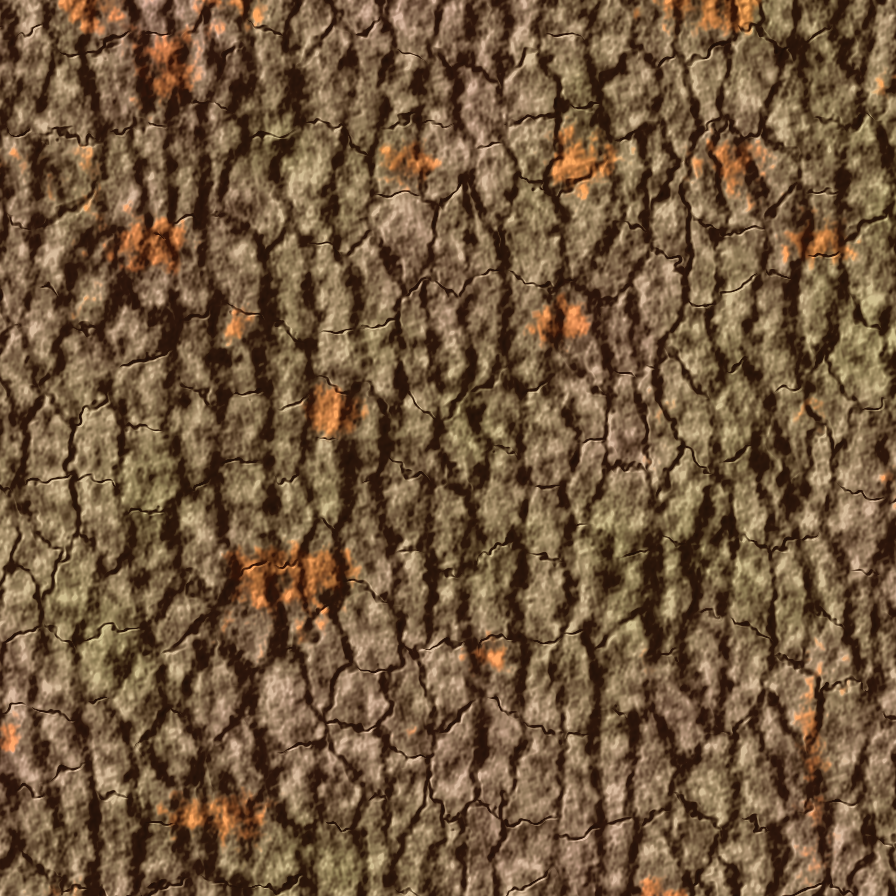
A WebGL 2 fragment shader for this texture:

```glsl
#version 300 es
precision highp float;
precision highp int;

uniform vec2 u_resolution;
out vec4 fragColor;

const vec3 BARK[6] = vec3[6](
    vec3(0.18, 0.09, 0.045), vec3(0.31, 0.22, 0.13), vec3(0.44, 0.34, 0.24),
    vec3(0.56, 0.47, 0.34), vec3(0.69, 0.58, 0.45), vec3(0.84, 0.74, 0.60));

// Integer hash: two values in 0..1 per lattice cell
vec2 hash2(ivec2 cell, uint seed) {
    uvec2 v = uvec2(cell) * 1664525u + seed * 747796u + 101390u;
    v.x += v.y * 1664525u;
    v.y += v.x * 1664525u;
    v ^= v >> 16u;
    v.x += v.y * 1664525u;
    v.y += v.x * 1664525u;
    v ^= v >> 16u;
    return vec2(v & 65535u) / 65535.0;
}

float noise(vec2 p, uint seed) {
    ivec2 i = ivec2(floor(p));
    vec2 f = fract(p);
    f = f * f * (3.0 - 2.0 * f);
    float low = mix(hash2(i, seed).x, hash2(i + ivec2(1, 0), seed).x, f.x);
    float high = mix(hash2(i + ivec2(0, 1), seed).x, hash2(i + ivec2(1, 1), seed).x, f.x);
    return mix(low, high, f.y);
}

// Centred sum of octaves
float fbm(vec2 p, int octaves, uint seed) {
    float sum = 0.0, weight = 0.5;
    for (int i = 0; i < octaves; i++) {
        sum += weight * (noise(p, seed + uint(i)) - 0.5);
        p = mat2(1.6, 1.2, -1.2, 1.6) * p;
        weight *= 0.62;
    }
    return sum;
}

vec2 plateCentre(ivec2 cell) {
    return vec2(0.5) + vec2(0.72, 0.9) * (hash2(cell, 7u) - 0.5);
}

// Stretched cells with wide upright furrows and thin cross cracks
float plates(vec2 p, vec2 scale, float furrowWidth, float crackWidth) {
    vec2 q = p * scale;
    ivec2 base = ivec2(floor(q));
    vec2 f = fract(q);
    vec2 nearest = vec2(0.0);
    ivec2 nearestCell = ivec2(0);
    float best = 9.0;
    for (int y = -1; y <= 1; y++)
    for (int x = -1; x <= 1; x++) {
        ivec2 cell = ivec2(x, y);
        vec2 r = vec2(cell) + plateCentre(base + cell) - f;
        if (dot(r, r) < best) {
            best = dot(r, r);
            nearest = r;
            nearestCell = cell;
        }
    }
    float gap = 9.0;
    for (int y = -1; y <= 1; y++)
    for (int x = -1; x <= 1; x++) {
        ivec2 cell = nearestCell + ivec2(x, y);
        if (cell == nearestCell) continue;
        vec2 r = vec2(cell) + plateCentre(base + cell) - f;
        vec2 across = (r - nearest) * scale;
        float border = dot(0.5 * (r + nearest), r - nearest) / length(across);
        float upright = abs(normalize(across).x);
        float width = mix(crackWidth, furrowWidth, smoothstep(0.45, 0.98, upright));
        gap = min(gap, border / width);
    }
    return smoothstep(0.05, 1.0, gap);
}

vec2 warp(vec2 p) {
    vec2 broad = vec2(fbm(p * vec2(7.0, 5.0), 2, 11u), fbm(p * vec2(8.0, 6.0), 2, 17u));
    vec2 ragged = vec2(fbm(p * 42.0, 3, 23u), fbm(p * 42.0, 3, 29u));
    return p + broad * vec2(0.065, 0.05) + ragged * vec2(0.026, 0.032);
}

float flakes(vec2 p) {
    float fibres = noise(p * vec2(130.0, 45.0), 41u) - 0.5;
    return fbm(p * vec2(72.0, 60.0), 3, 31u) + 0.15 * fibres;
}

// x: plate height, y: surface grain
vec2 relief(vec2 p) {
    float furrow = mix(0.006, 0.021, noise(p * vec2(13.0, 8.0), 53u));
    float plate = plates(warp(p), vec2(21.0, 10.5), furrow, 0.0035);
    return vec2(plate, flakes(p));
}

vec3 barkColour(float tone) {
    float t = clamp(tone, 0.0, 1.0) * 5.0;
    int i = min(int(t), 4);
    return mix(BARK[i], BARK[i + 1], t - float(i)) * (1.0 + 0.5 * min(tone, 0.0));
}

void main() {
    vec2 p = gl_FragCoord.xy / u_resolution.y;

    // Light falls from the upper left
    vec2 here = relief(p);
    vec2 slope = here - relief(p + vec2(-0.0021, 0.0014));
    float light = 0.42 * slope.x + 0.95 * slope.y;

    float broad = fbm(p * 5.0, 2, 61u);
    float tone = 0.04 + 0.53 * here.x + 1.25 * here.y + light + 0.2 * broad;
    vec3 colour = barkColour(tone);

    // Olive, grey and rust tints
    float moss = fbm(p * vec2(6.0, 5.0), 3, 71u);
    colour *= 1.0 + moss * vec3(-0.12, 0.06, -0.28);
    float rust = smoothstep(0.8, 0.95, noise(p * 11.0, 83u) + 0.4 * here.y);
    colour *= mix(vec3(1.0), vec3(1.2, 0.9, 0.65), rust);

    fragColor = vec4(clamp(colour, 0.0, 1.0), 1.0);
}
```
